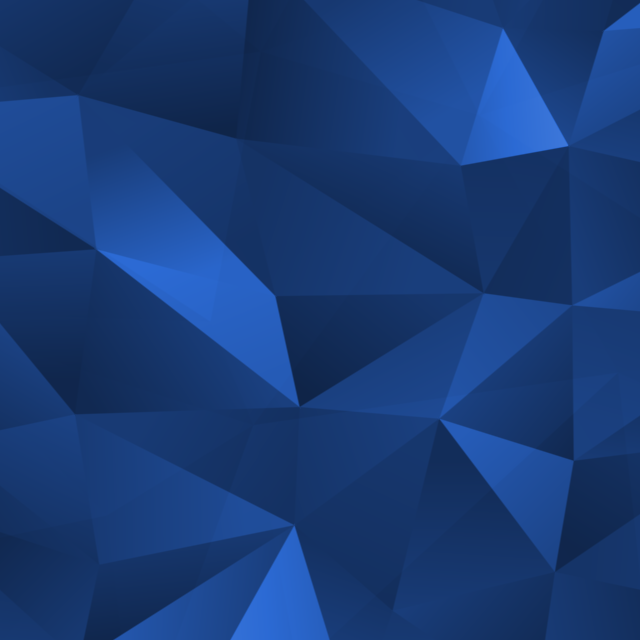
Give the GLSL for this background, as a three.js fragment shader.

```glsl
varying vec2 vUv;

const float EDGE_SOFTNESS = 0.0015;
const float JITTER = 0.68;

float hash(vec2 p) {
  return fract(sin(dot(p, vec2(127.1, 311.7))) * 43758.5453);
}

float cross2(vec2 a, vec2 b) {
  return a.x * b.y - a.y * b.x;
}

vec2 rotate(vec2 p, float angle) {
  float c = cos(angle), s = sin(angle);
  return vec2(c * p.x - s * p.y, s * p.x + c * p.y);
}

// Irregular mesh vertex belonging to a grid node
vec2 meshVertex(vec2 node) {
  vec2 offset = vec2(hash(node), hash(node + 37.3));
  return node + (offset - 0.5) * JITTER;
}

// Signed distance to an edge, positive on its left
float edgeDistance(vec2 p, vec2 a, vec2 b) {
  return cross2(b - a, p - a) / length(b - a);
}

// Facet brightness: many dark, few bright, each with a linear gradient
float facetTone(vec2 p, vec2 center, vec2 cell, float side) {
  vec2 id = cell + side * 19.7;
  float rank = fract(dot(cell, vec2(0.7549, 0.5698)) + side * 0.41 + 0.16 * hash(id));
  float tone = 0.43 + 0.15 * rank + 0.5 * pow(rank, 7.0);
  float angle = 6.2832 * hash(id + 5.1);
  float slope = mix(0.05, 0.27, hash(id + 9.4));
  float along = dot(p - center, vec2(cos(angle), sin(angle))) / 0.5;
  return tone * (1.0 + slope * clamp(along, -1.0, 1.0));
}

// Weighted tone and coverage of one counterclockwise triangle
vec2 facet(vec2 p, vec2 a, vec2 b, vec2 c, vec2 cell, float side, float soft) {
  float d = min(edgeDistance(p, a, b), min(edgeDistance(p, b, c), edgeDistance(p, c, a)));
  float coverage = smoothstep(-soft, soft, d);
  return vec2(facetTone(p, (a + b + c) / 3.0, cell, side), 1.0) * coverage;
}

// True when the diagonal a-c lies inside the quad a, b, c, d
bool splitsQuad(vec2 a, vec2 b, vec2 c, vec2 d) {
  return cross2(b - a, c - a) > 0.0 && cross2(c - a, d - a) > 0.0;
}

// Both triangles of one grid cell, split more often along the rising diagonal
vec2 cellFacets(vec2 p, vec2 cell, float soft) {
  vec2 a = meshVertex(cell);
  vec2 b = meshVertex(cell + vec2(1.0, 0.0));
  vec2 c = meshVertex(cell + vec2(1.0, 1.0));
  vec2 d = meshVertex(cell + vec2(0.0, 1.0));
  bool preferRising = hash(cell + 71.9) < 0.62;
  if (splitsQuad(a, b, c, d) && (preferRising || !splitsQuad(b, c, d, a))) {
    return facet(p, a, b, c, cell, 0.0, soft) + facet(p, a, c, d, cell, 1.0, soft);
  }
  return facet(p, b, c, d, cell, 0.0, soft) + facet(p, b, d, a, cell, 1.0, soft);
}

// Tone of a triangulated sheet with the given cells across and up
float meshTone(vec2 uv, vec2 density, float angle, vec2 shift) {
  vec2 p = rotate(uv - 0.5, angle) * density + shift;
  vec2 home = floor(p);
  vec2 sum = vec2(0.0);
  for (int y = -1; y <= 1; y++) {
    for (int x = -1; x <= 1; x++) {
      sum += cellFacets(p, home + vec2(float(x), float(y)), EDGE_SOFTNESS * density.y);
    }
  }
  return sum.x / max(sum.y, 0.0001);
}

// Deep blue to bright blue, paling in the highlights
vec3 blueRamp(float tone) {
  vec3 blue = vec3(0.17, 0.415, 0.83) * min(tone, 1.0);
  return blue + vec3(0.42, 0.32, 0.14) * max(tone - 1.0, 0.0);
}

void main() {
  float tone = meshTone(vUv, vec2(3.7, 4.5), 0.07, vec2(12.4, 8.7));
  // Faint larger facets laid over the main mesh
  tone += 0.07 * (meshTone(vUv, vec2(2.3, 2.8), -0.3, vec2(31.2, 24.6)) - 0.55);
  gl_FragColor = vec4(blueRamp(tone), 1.0);
}
```
